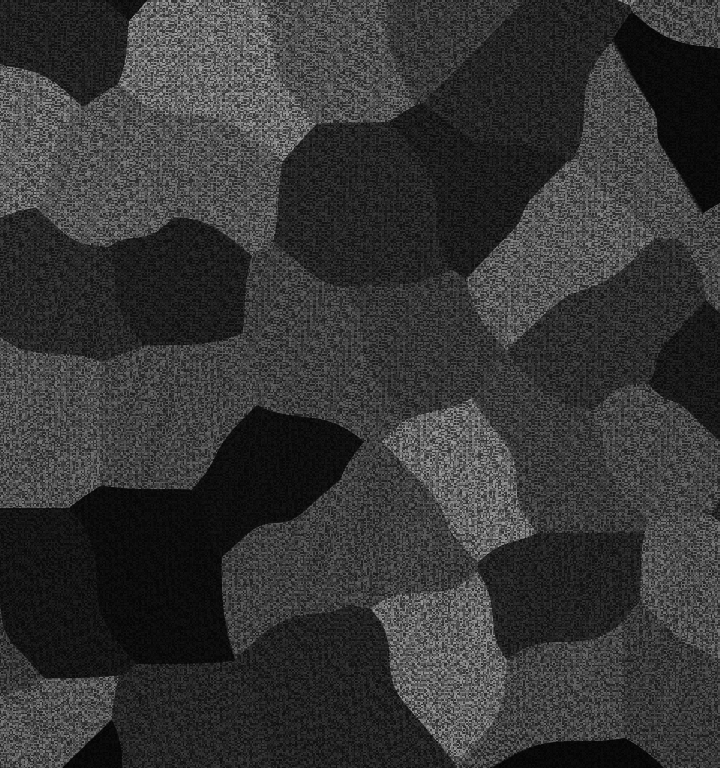
Give the GLSL for this background, as a Shadertoy shader.

```glsl
#define CELLS 6.0          // cells per canvas height
#define ROUNDNESS 4.0      // Minkowski exponent: higher gives straighter diagonals
#define DARKEST 0.022
#define LIGHTEST 0.41
#define GRAINS 512.0       // grains per canvas height
#define GRAIN_DEPTH 0.57
#define SEED vec2(17.0, 43.0)

float hash(vec2 p) {
    return fract(sin(dot(p, vec2(127.1, 311.7))) * 43758.5453);
}

vec2 hash2(vec2 p) {
    return vec2(hash(p), hash(p + 71.3));
}

float minkowski(vec2 v) {
    vec2 powered = pow(abs(v) + 1e-5, vec2(ROUNDNESS));
    return pow(powered.x + powered.y, 1.0 / ROUNDNESS);
}

// Evenly spread tones, loosened by a random offset
float cellShade(vec2 id) {
    float tone = fract(dot(id, vec2(0.7549, 0.5698)) + 0.45 * hash(id + 9.7));
    return mix(DARKEST, LIGHTEST, tone);
}

// Shade of the nearest cell, blended into the second nearest at the border
float mosaic(vec2 p, float pixel) {
    vec2 home = floor(p);
    vec2 nearestId = home, secondId = home;
    float nearest = 1e3, second = 1e3;
    for (int y = -2; y <= 2; y++) {
        for (int x = -2; x <= 2; x++) {
            vec2 id = home + vec2(x, y);
            float d = minkowski(id + hash2(id) - p);
            if (d < nearest) {
                second = nearest;
                secondId = nearestId;
                nearest = d;
                nearestId = id;
            } else if (d < second) {
                second = d;
                secondId = id;
            }
        }
    }
    float inside = smoothstep(-pixel, pixel, second - nearest);
    return mix(cellShade(secondId), cellShade(nearestId), inside);
}

void mainImage(out vec4 fragColor, in vec2 fragCoord) {
    vec2 uv = fragCoord / iResolution.y;
    float shade = mosaic(uv * CELLS + SEED, CELLS / iResolution.y);

    // Fine grain, proportional to the shade
    float grain = 2.0 * hash(floor(uv * GRAINS)) - 1.0;
    shade *= 1.0 + GRAIN_DEPTH * grain;

    fragColor = vec4(vec3(shade), 1.0);
}
```
